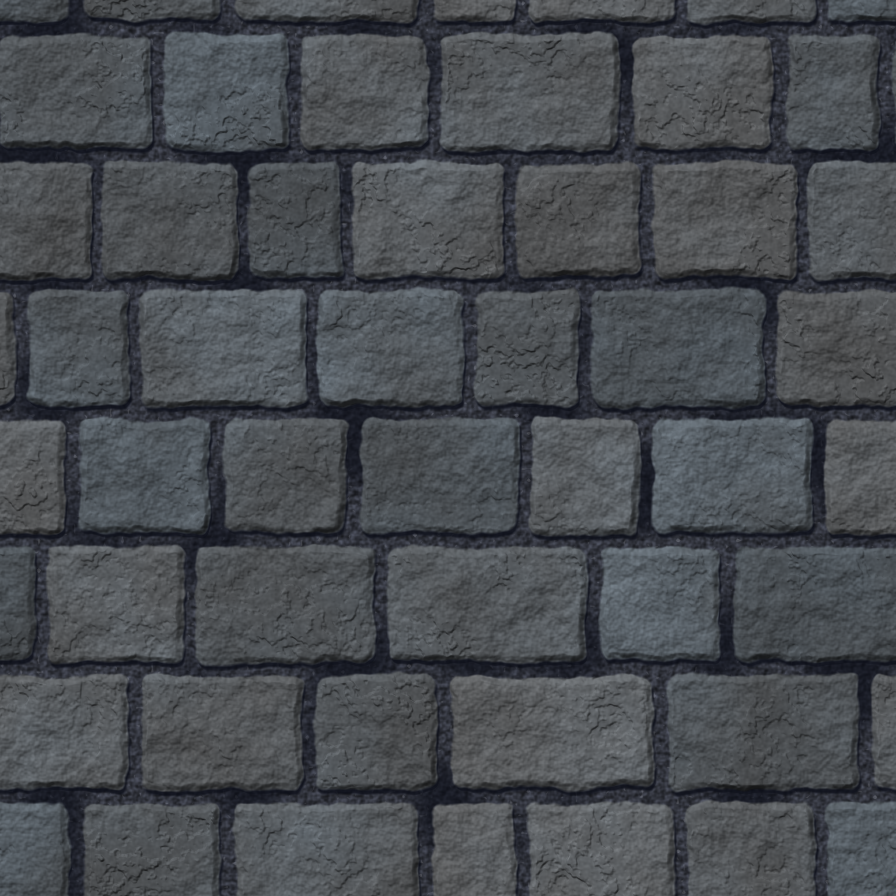
Write a Shadertoy shader that draws this texture.

```glsl
const float ROWS = 7.0;
const float ROW_OFFSET = 0.78;
const float ROW_SHIFT[7] = float[7](0.124, 0.025, 0.069, 0.0, 0.088, 0.009, 0.108);
const vec3 WARM_STONE = vec3(0.345, 0.350, 0.355);
const vec3 COOL_STONE = vec3(0.310, 0.338, 0.362);
const vec3 MORTAR = vec3(0.200, 0.210, 0.245);
const vec3 SHADOW = vec3(0.040, 0.050, 0.090);
const vec3 LIGHT_DIR = vec3(-0.30, 0.58, 0.76);

struct Stone {
    vec2 id;     // column and row
    float dist;  // signed distance to the outline, negative inside
};

vec2 hash2(vec2 p) {
    vec3 q = fract(p.xyx * vec3(0.1031, 0.1030, 0.0973));
    q += dot(q, q.yzx + 33.33);
    return fract((q.xx + q.yz) * q.zy);
}

float cornerGradient(vec2 cell, vec2 offset, float period, float seed) {
    float angle = 6.2832 * hash2(mod(cell, period) + seed).x;
    return dot(vec2(cos(angle), sin(angle)), offset);
}

// Gradient noise that tiles over the unit canvas, about -1 to 1
float noise(vec2 p, float freq, float seed) {
    vec2 i = floor(p * freq), f = fract(p * freq);
    vec2 u = f * f * f * (f * (f * 6.0 - 15.0) + 10.0);
    vec2 o = vec2(1.0, 0.0);
    float low = mix(cornerGradient(i, f, freq, seed),
                    cornerGradient(i + o.xy, f - o.xy, freq, seed), u.x);
    float high = mix(cornerGradient(i + o.yx, f - o.yx, freq, seed),
                     cornerGradient(i + o.xx, f - o.xx, freq, seed), u.x);
    return 1.4 * mix(low, high, u.y);
}

float fbm(vec2 p, float freq, int octaves, float gain, float seed) {
    float sum = 0.0, amp = 0.6;
    for (int i = 0; i < octaves; i++) {
        sum += amp * noise(p, freq, seed + float(i) * 7.0);
        freq *= 2.0;
        amp *= gain;
    }
    return sum;
}

float roundedBox(vec2 p, vec2 halfSize, float radius) {
    vec2 q = abs(p) - halfSize + radius;
    return length(max(q, 0.0)) + min(max(q.x, q.y), 0.0) - radius;
}

// Uneven position of the k-th upright joint, in columns
float jointAt(float k, float count, float row) {
    return k + 0.42 * (hash2(vec2(mod(k, count) + 3.0, row * 5.0 + 11.0)).y - 0.5);
}

Stone findStone(vec2 p) {
    p += 0.0040 * vec2(noise(p, 18.0, 5.0), noise(p, 18.0, 71.0));
    p += 0.0024 * vec2(noise(p, 64.0, 23.0), noise(p, 64.0, 41.0));
    float y = p.y * ROWS - ROW_OFFSET;
    float row = mod(floor(y), ROWS);
    float count = row < 2.0 ? 5.0 : 6.0;
    float x = (p.x - ROW_SHIFT[int(row)]) * count;
    float k = floor(x);
    if (x < jointAt(k, count, row)) k -= 1.0;
    else if (x >= jointAt(k + 1.0, count, row)) k += 1.0;
    float left = jointAt(k, count, row), right = jointAt(k + 1.0, count, row);
    vec2 id = vec2(mod(k, count), row);
    vec2 local = vec2((x - 0.5 * (left + right)) / count, (fract(y) - 0.5) / ROWS);
    vec2 halfSize = 0.5 * vec2((right - left) / count, 1.0 / ROWS);
    float inset = mix(0.0060, 0.0095, hash2(id + 19.0).x);
    return Stone(id, roundedBox(local, halfSize - inset, 0.011));
}

// Split rock: rough lumps that break into flaked terraces in places
float rockRelief(vec2 p, float seed, float roughness) {
    float lumps = fbm(p, 15.0, 5, 0.58, seed);
    float level = 3.0 * lumps;
    float terraces = (floor(level) + smoothstep(0.5, 1.0, fract(level))) / 3.0;
    float broken = smoothstep(-0.25, 0.35, noise(p, 11.0, seed + 31.0));
    return mix(lumps, terraces, roughness * broken);
}

float surfaceHeight(vec2 p) {
    Stone stone = findStone(p);
    vec2 rnd = hash2(stone.id * 3.0 + 7.0);
    float face = smoothstep(0.001, -0.008, stone.dist);
    float rock = rockRelief(p, floor(rnd.x * 300.0), mix(0.4, 1.0, rnd.y));
    return mix(0.0026 * fbm(p, 100.0, 2, 0.6, 13.0), 0.0045 + 0.0068 * rock, face);
}

void mainImage(out vec4 fragColor, in vec2 fragCoord) {
    vec2 p = fragCoord / iResolution.xy;
    Stone stone = findStone(p);
    vec2 rnd = hash2(stone.id * 5.0 + 29.0);
    // Relief lighting from the upper left
    vec2 e = vec2(0.0013, 0.0);
    float h = surfaceHeight(p);
    vec2 slope = vec2(surfaceHeight(p + e.xy) - h, surfaceHeight(p + e.yx) - h) / e.x;
    float light = dot(normalize(vec3(-slope, 1.0)), normalize(LIGHT_DIR));
    float shade = mix(0.33, 1.0, clamp(light / 0.76, 0.0, 1.4));
    // Stone colour with stains and fine speckle
    float stain = fbm(p, 5.0, 4, 0.6, 87.0);
    float grain = fbm(p, 128.0, 2, 0.8, 61.0);
    vec3 stoneColor = mix(WARM_STONE, COOL_STONE, clamp(rnd.x + 0.6 * stain, 0.0, 1.0));
    stoneColor *= shade * mix(0.94, 1.06, rnd.y) * (1.0 + 0.22 * stain + 0.16 * grain);
    // Gritty mortar, shaded beneath the stones
    float stoneShadow = smoothstep(0.002, -0.002, findStone(p + vec2(-0.002, 0.005)).dist);
    float patches = smoothstep(-0.1, 0.6, noise(p, 9.0, 33.0));
    vec3 mortarColor = MORTAR * (1.0 + 0.60 * grain) * shade;
    mortarColor += 0.12 * smoothstep(0.5, 0.8, noise(p, 150.0, 17.0));
    mortarColor = mix(mortarColor, SHADOW, max(0.80 * stoneShadow, 0.65 * patches));
    float soft = max(1.0 / iResolution.y, 0.0018);
    float mask = smoothstep(soft, -soft, stone.dist);
    fragColor = vec4(mix(mortarColor, stoneColor, mask), 1.0);
}
```
